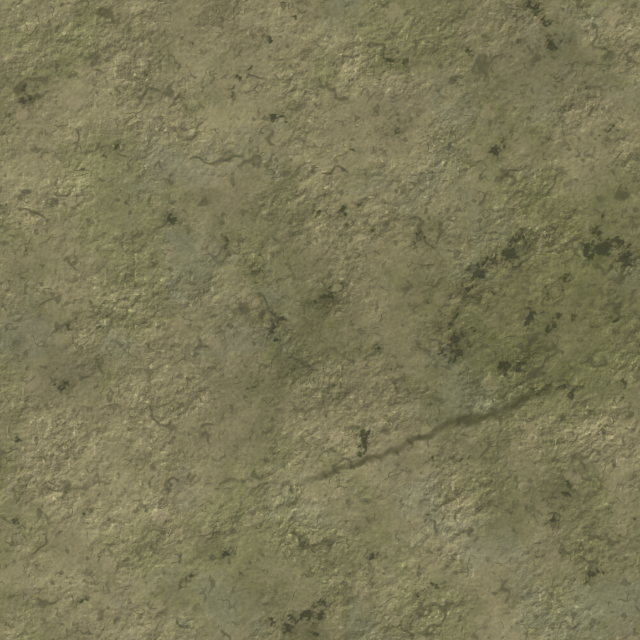
Write a Shadertoy shader that draws this texture.

```glsl
vec2 hash2(vec2 p) {
    vec3 q = fract(p.xyx * vec3(0.1031, 0.1030, 0.0973));
    q += dot(q, q.yzx + 33.33);
    return fract((q.xx + q.yz) * q.zy);
}

float cornerDot(vec2 cell, vec2 offset) {
    float a = 6.2832 * hash2(cell + 71.0).x;
    return dot(vec2(cos(a), sin(a)), offset);
}

float gradientNoise(vec2 p) {
    vec2 i = floor(p), f = fract(p);
    vec2 u = f * f * f * (f * (f * 6.0 - 15.0) + 10.0);
    vec2 e = vec2(1, 0);
    return 1.4 * mix(mix(cornerDot(i, f), cornerDot(i + e.xy, f - e.xy), u.x),
                     mix(cornerDot(i + e.yx, f - e.yx), cornerDot(i + e.xx, f - e.xx), u.x), u.y);
}

float fbm(vec2 p, int octaves, float gain) {
    float sum = 0.0, amp = 1.0;
    for (int i = 0; i < octaves; i++) {
        sum += amp * gradientNoise(p);
        p = mat2(1.6, 1.2, -1.2, 1.6) * p + 17.3;
        amp *= gain;
    }
    return sum;
}

// Coordinates along and across the slanting grain of the rock
vec2 alongGrain(vec2 p) {
    return mat2(0.82, -0.57, 0.57, 0.82) * p * vec2(0.9, 1.1);
}

// Sparse rounded pebbles, one candidate per cell
float pebbles(vec2 p) {
    vec2 cell = floor(p * 14.0);
    vec2 rnd = hash2(cell + 5.0);
    vec2 d = fract(p * 14.0) - 0.3 - 0.4 * rnd;
    float radius = 0.12 + 0.12 * rnd.y;
    float edge = length(d) + 0.1 * gradientNoise(p * 60.0);
    return step(0.75, hash2(cell + 23.0).x) * smoothstep(radius, radius * 0.5, edge);
}

// Lumpy crust: rounded grains parted by narrow creases
float rockHeight(vec2 p) {
    vec2 g = alongGrain(p);
    float lumps = abs(gradientNoise(p * 29.0 + 7.0)) + 0.6 * abs(gradientNoise(g * 66.0 + 19.0));
    return 0.65 * fbm(g * 19.0, 5, 0.62) + 0.5 * lumps + 0.35 * pebbles(p);
}

// Short broken crevices: thin zero lines of noise kept only in places
float crevices(vec2 p, float scale, float threshold) {
    vec2 g = alongGrain(p) * scale;
    float line = abs(gradientNoise(g) + 0.35 * gradientNoise(g * 2.7 + 8.0));
    float keep = fbm(g * 0.8 + 50.0, 2, 0.7);
    return smoothstep(0.17, 0.02, line) * smoothstep(threshold, threshold + 0.3, keep);
}

// Wandering crack that fades towards both ends
float crack(vec2 p) {
    vec2 a = vec2(0.46, 0.24), ab = vec2(0.40, 0.15);
    p += 0.010 * vec2(fbm(p * 12.0, 4, 0.6), fbm(p * 12.0 + 9.0, 4, 0.6));
    float t = clamp(dot(p - a, ab) / dot(ab, ab), 0.0, 1.0);
    float fade = smoothstep(0.0, 0.15, t) * smoothstep(1.0, 0.85, t);
    float width = 0.007 + 0.006 * t;
    return fade * smoothstep(width, 0.001, length(p - a - ab * t)) * (0.8 + 0.5 * gradientNoise(p * 25.0));
}

void mainImage(out vec4 fragColor, in vec2 fragCoord) {
    vec2 p = fragCoord / iResolution.y;
    vec2 g = alongGrain(p);

    // Broad patches of moss, tan earth and grey lichen
    float broad = fbm(p * 3.2 + 4.0, 5, 0.65);
    float moss = smoothstep(-0.4, 0.7, fbm(p * 4.0 + 31.0, 6, 0.7));
    float lichen = smoothstep(0.2, 1.0, fbm(p * 5.0 + 57.0, 5, 0.7));
    vec2 d = p - vec2(0.87, 0.54);
    float hollow = exp(-dot(d, d * vec2(20, 38)));

    vec3 color = vec3(0.520, 0.495, 0.372) * (1.0 + 0.095 * broad);
    color = mix(color, color * vec3(0.90, 0.93, 0.875), 0.9 * moss);
    color = mix(color, vec3(0.505, 0.505, 0.415), 0.45 * lichen);

    // Relief lit from the upper left
    float height = rockHeight(p);
    float relief = height - rockHeight(p + 0.0026 * vec2(-0.6, 0.8));
    float roughness = clamp(0.85 + 1.0 * fbm(p * 7.0 + 12.0, 3, 0.7), 0.3, 1.7);
    float light = 0.25 * relief * roughness + 0.035 * (height - 0.25);

    // Fine grit with sharp scattered pale flecks
    float grit = gradientNoise(p * 175.0) + 0.6 * gradientNoise(p * 95.0 + 44.0);
    float fleck = smoothstep(0.42, 0.7, gradientNoise(p * 125.0 + 3.0)) * roughness;
    light += 0.028 * grit + 0.075 * fleck;
    color *= 1.0 + 2.0 * light;
    color = mix(color, vec3(0.58, 0.54, 0.42), 0.4 * pebbles(p));

    // Ragged mossy pits, densest around the hollow
    float pitField = fbm(g * 13.0 + 80.0, 5, 0.75) + 0.5 * hollow - 0.25 * broad;
    float shade = smoothstep(0.35, 1.3, pitField);
    float pit = smoothstep(0.9, 1.35, pitField);
    color = mix(color, color * vec3(0.83, 0.86, 0.76), 0.75 * hollow);
    color = mix(color, color * vec3(0.80, 0.82, 0.78), 0.6 * shade);
    color = mix(color, vec3(0.24, 0.245, 0.18), 0.75 * pit);

    // Dark crevices and specks
    float gaps = max(crevices(p, 21.0, 0.3 - 0.35 * hollow), 0.75 * crevices(p + 3.0, 44.0, 0.2));
    float speck = smoothstep(0.45, 0.8, gradientNoise(p * 62.0 + 61.0) + 0.35 * gradientNoise(p * 130.0));
    color = mix(color, vec3(0.29, 0.285, 0.21), 0.5 * gaps);
    color = mix(color, vec3(0.29, 0.29, 0.22), 0.42 * speck);
    color = mix(color, vec3(0.27, 0.26, 0.18), 0.7 * clamp(crack(p), 0.0, 1.0));

    fragColor = vec4(clamp(color, 0.0, 1.0), 1.0);
}
```
